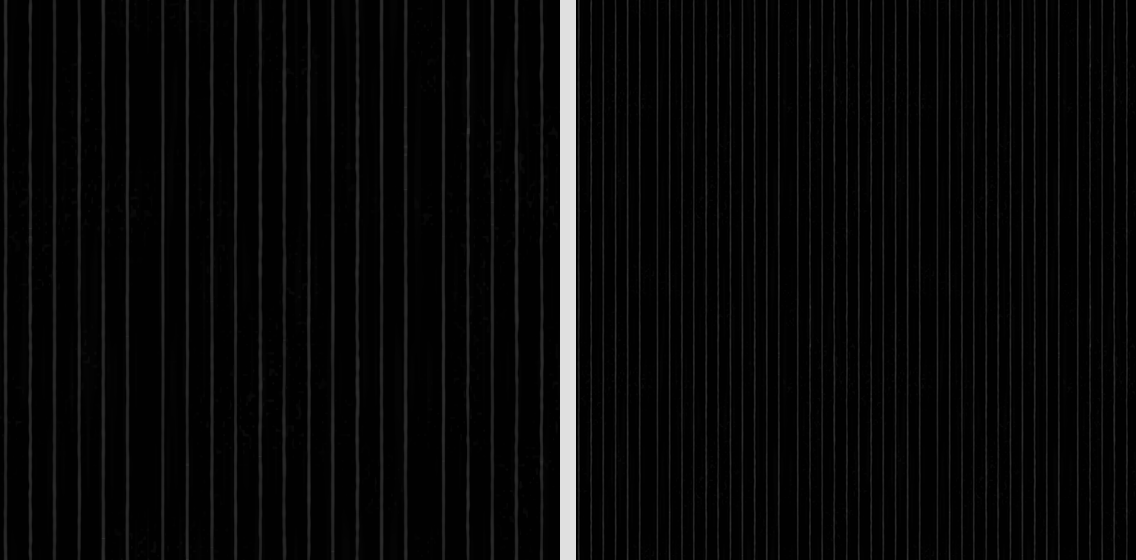
Left, the tile; right, the same tile 2 across and 2 down.
Write a Shadertoy shader that draws this pattern.

```glsl
// Dark pinstripe cloth: 22 thin grey vertical threads on near-black, with two wider gaps.
// Each thread is a soft distance band whose centre, width and brightness vary with
// wrapping value noise; faint patchy specks and streaks lie on the ground between.

float hash(vec2 p) {
    uvec2 q = uvec2(ivec2(p)) * uvec2(1597334677u, 3812015801u);
    uint h = (q.x ^ q.y) * 1597334677u;
    h = (h ^ (h >> 15)) * 2246822519u;
    return float((h ^ (h >> 13)) >> 8) / 16777216.0;
}

// Value noise that repeats after a whole number of cells
float noise(vec2 p, vec2 period) {
    vec2 i = floor(p), f = fract(p);
    f = f * f * (3.0 - 2.0 * f);
    vec2 a = mod(i, period), b = mod(i + 1.0, period);
    return mix(mix(hash(a), hash(vec2(b.x, a.y)), f.x),
               mix(hash(vec2(a.x, b.y)), hash(b), f.x), f.y);
}

// Noise along one thread, wrapping from top to bottom
float along(float y, float cells, float seed) {
    return noise(vec2(seed, y * cells), vec2(512.0, cells)) - 0.5;
}

float thread(vec2 uv, float index) {
    // Even pitch, with extra space after the sixth and seventeenth threads
    float centre = 0.0107 + 0.0433 * index
                 + 0.0205 * step(5.5, index) + 0.0257 * step(16.5, index);
    centre += 0.0024 * (hash(vec2(index, 71.0)) - 0.5);

    // Some threads are smooth, others rough and beaded
    float rough = mix(0.3, 1.0, hash(vec2(index, 37.0)));
    float slow = along(uv.y, 9.0, index + 30.0);
    float bead = along(uv.y, 84.0, index + 60.0);
    centre += rough * (0.0011 * along(uv.y, 60.0, index + 90.0)
                     + 0.0012 * along(uv.y, 14.0, index + 120.0));

    float d = abs(fract(uv.x - centre + 0.5) - 0.5);
    float width = 0.0045 + 0.0009 * (hash(vec2(index, 53.0)) - 0.5)
                + rough * (0.0015 * bead + 0.0009 * slow);
    float tone = 0.147 + 0.035 * slow + 0.035 * rough * bead;

    // Rare short bright flecks
    tone += 0.05 * smoothstep(0.43, 0.49, along(uv.y, 130.0, index + 150.0))
                 * smoothstep(0.1, 0.35, along(uv.y, 7.0, index + 180.0));
    return tone * smoothstep(width, 0.001, d);
}

void mainImage(out vec4 fragColor, in vec2 fragCoord) {
    vec2 uv = fragCoord / iResolution.xy;

    // Ground: faint specks and vertical streaks, gathered in patches
    float patches = smoothstep(0.4, 0.8, noise(uv * vec2(13.0, 8.0), vec2(13.0, 8.0)));
    float specks = smoothstep(0.7, 1.0, noise(uv * vec2(170.0, 130.0), vec2(170.0, 130.0)));
    float streaks = smoothstep(0.6, 1.0, noise(uv * vec2(140.0, 6.0), vec2(140.0, 6.0)));
    float shade = 0.004 + 0.035 * specks * patches + 0.012 * streaks;

    // Threads
    for (int i = 0; i < 22; i++) shade = max(shade, thread(uv, float(i)));

    fragColor = vec4(vec3(shade), 1.0);
}
```
